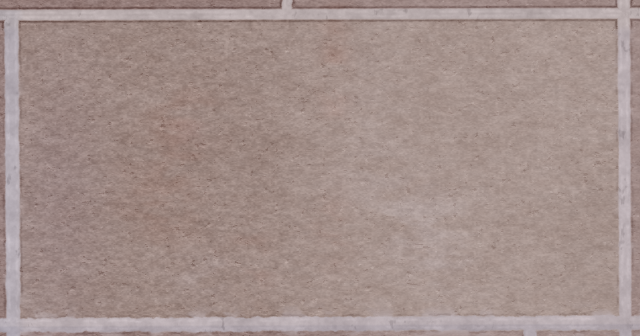
Write a WebGL 2 fragment shader that draws this texture.

```glsl
#version 300 es
precision highp float;

uniform vec2 u_resolution;
out vec4 fragColor;

float hash(vec2 p) {
    vec3 q = fract(vec3(p.xyx) * 0.1031);
    q += dot(q, q.yzx + 33.33);
    return fract((q.x + q.y) * q.z);
}

float noise(vec2 p) {
    vec2 i = floor(p), f = fract(p);
    f = f * f * (3.0 - 2.0 * f);
    return mix(mix(hash(i), hash(i + vec2(1, 0)), f.x),
               mix(hash(i + vec2(0, 1)), hash(i + vec2(1, 1)), f.x), f.y);
}

// Layered noise centred on zero, turned a little at each octave
float fbm(vec2 p) {
    float sum = 0.0, amp = 0.5;
    for (int i = 0; i < 4; i++) {
        sum += amp * (noise(p) - 0.5);
        p = mat2(1.7, 0.5, -0.5, 1.7) * p + 17.3;
        amp *= 0.6;
    }
    return sum;
}

float glow(vec2 p, vec2 centre, vec2 radius) {
    vec2 d = (p - centre) / radius;
    return exp(-dot(d, d));
}

// Signed distance to a strip, negative inside
float strip(float x, float centre, float halfWidth) {
    return abs(x - centre) - halfWidth;
}

vec3 stone(vec2 p) {
    float t = smoothstep(0.6, 1.25, p.x);
    vec3 col = mix(vec3(0.608, 0.528, 0.502), vec3(0.654, 0.582, 0.558), t);

    // Broad stains: violet left side, warm bands, pale bloom
    float patchy = smoothstep(-0.20, 0.20, fbm(p * vec2(11.0, 24.0) + 5.0));
    float violet = glow(p, vec2(0.16, 0.40), vec2(0.16, 0.45));
    col += vec3(-0.004, -0.004, 0.012) * violet;
    float warm = glow(p, vec2(0.55, 0.63), vec2(0.10, 0.11))
               + glow(p, vec2(0.75, 0.22), vec2(0.06, 0.10))
               + glow(p, vec2(1.00, 0.80), vec2(0.04, 0.20))
               + glow(p, vec2(1.00, 0.31), vec2(0.06, 0.08))
               + 0.7 * glow(p, vec2(0.48, 0.40), vec2(0.14, 0.14));
    col += vec3(-0.010, -0.036, -0.044) * warm * patchy;
    float pale = glow(p, vec2(1.27, 0.35), vec2(0.15, 0.12))
               + glow(p, vec2(1.34, 0.20), vec2(0.11, 0.08))
               + glow(p, vec2(0.59, 0.60), vec2(0.07, 0.05))
               + glow(p, vec2(0.62, 0.18), vec2(0.14, 0.07))
               + 0.5 * glow(p, vec2(1.10, 0.55), vec2(0.14, 0.35));
    col += vec3(0.030, 0.038, 0.048) * pale * patchy;
    col -= 0.030 * glow(p, vec2(1.76, 0.28), vec2(0.12, 0.18)) * (1.0 - patchy);

    // Mottling from clouds down to grit, wider than tall
    float cloud = fbm(p * vec2(5.0, 9.0));
    float mottle = fbm(p * vec2(21.0, 46.0) + 31.0);
    float grain = fbm(p * vec2(62.0, 112.0));
    float grit = noise(p * vec2(170.0, 250.0)) - 0.5;
    float rough = mix(1.15, 0.85, t);
    col += vec3(0.036, 0.042, 0.046) * cloud;
    col += vec3(0.050, 0.060, 0.066) * mottle;
    col += (0.110 * grain + 0.052 * grit) * rough;

    // Sparse pits lit from above, and pale crumbs
    vec2 q = p * vec2(64.0, 110.0) + 63.0;
    float pit = smoothstep(0.20, 0.36, fbm(q));
    float lip = smoothstep(0.20, 0.36, fbm(q + vec2(0.2, 0.9)));
    float crumb = smoothstep(0.25, 0.40, fbm(p * vec2(56.0, 84.0) + 97.0));
    col -= vec3(0.070, 0.080, 0.082) * pit * rough;
    col += 0.040 * max(lip - pit, 0.0) * rough;
    col += vec3(0.050, 0.054, 0.056) * crumb;
    return col;
}

void main() {
    vec2 p = gl_FragCoord.xy / u_resolution.y;
    p.x *= 1.9104 * u_resolution.y / u_resolution.x;
    float px = 1.0 / u_resolution.y;

    // Joints, slightly tilted, with worn edges
    float ragged = 0.005 * fbm(p * 24.0) + 0.006 * fbm(p * 70.0);
    float top = strip(p.y, 0.955 + 0.003 * p.x, 0.0155) + 0.25 * ragged;
    float base = strip(p.y, 0.032 + 0.004 * p.x, 0.021) + 1.3 * ragged;
    float left = max(strip(p.x, 0.040 - 0.006 * p.y, 0.021), p.y - 0.96) + 0.7 * ragged;
    float right = strip(p.x, 1.867 - 0.005 * p.y, 0.018) + 0.5 * ragged;
    float upper = max(strip(p.x, 0.857, 0.015), 0.96 - p.y) + ragged;
    float lower = max(strip(p.x, 1.582, 0.020), p.y - 0.03) + ragged;
    float sides = min(left, right);
    float joint = min(min(min(top, base), min(upper, lower)), sides);

    vec3 col = stone(p);
    float outside = max(max(0.02 - p.x, p.x - 1.88), max(p.y - 0.97, 0.015 - p.y));
    col -= vec3(0.035, 0.045, 0.035) * smoothstep(-px, px, outside);

    // Pale dust smeared from the lower and side joints
    float smear = smoothstep(-0.02, 0.16, fbm(p * vec2(15.0, 30.0) + 9.0));
    float dust = exp(-max(base, 0.0) * 50.0) + 0.5 * exp(-max(sides, 0.0) * 90.0);
    col = mix(col, vec3(0.72, 0.67, 0.68), min(0.75 * dust * smear, 1.0));

    // Thin broken shadow, strongest under the upper joint
    float broken = smoothstep(-0.10, 0.15, fbm(p * 30.0 + 21.0));
    float upperEdge = smoothstep(0.90, 0.93, p.y);
    float shade = mix(0.40 * broken, 0.7 + 0.3 * broken, upperEdge);
    float groove = exp(-pow((joint - 0.0045) / 0.0036, 2.0));
    col -= vec3(0.16, 0.17, 0.17) * groove * shade;

    // Mortar: greyer at the sides, warmer above, two-toned below
    vec3 mortar = mix(vec3(0.725, 0.680, 0.695), vec3(0.712, 0.664, 0.665), upperEdge);
    mortar += vec3(-0.025, -0.012, 0.002) * smoothstep(0.08, 0.04, p.x);
    mortar -= vec3(0.045, 0.040, 0.030) * smoothstep(0.032, 0.024, p.y - 0.004 * p.x);
    mortar += 0.11 * fbm(p * vec2(15.0, 19.0) + 3.0) + 0.07 * fbm(p * 80.0 + 8.0);

    // Bright trowelled ridge, and scattered dark scuffs
    mortar += 0.035 * smoothstep(0.007, 0.0, abs(joint + 0.009)) * broken;
    mortar -= 0.08 * smoothstep(0.20, 0.36, fbm(p * vec2(42.0, 28.0) + 51.0));
    float soft = max(px, 0.0035);
    col = mix(col, mortar, smoothstep(soft, -soft, joint));

    fragColor = vec4(clamp(col, 0.0, 1.0), 1.0);
}
```
